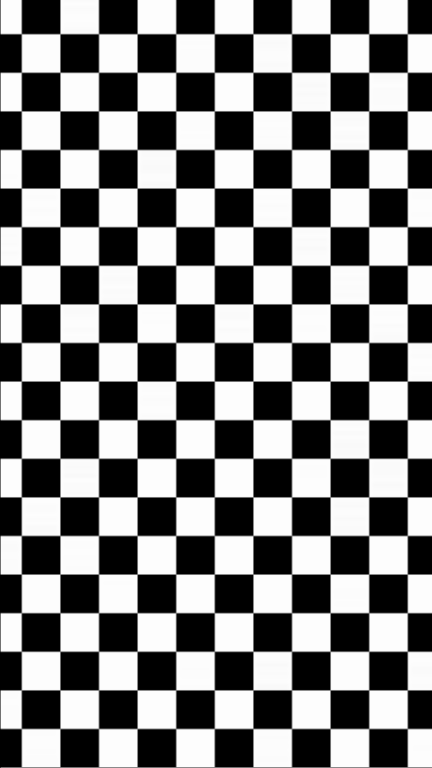
Write a Shadertoy shader that draws this pattern.

```glsl
// Lengths are fractions of the canvas height
const float CELL_SIZE = 0.05026;
const vec2 GRID_ORIGIN = vec2(0.0284, 0.0508);
const float EDGE_SOFTNESS = 0.0012;
const float BORDER_WIDTH = 0.0013;
const float BORDER_SHADE = 0.45;
const float STREAKS_PER_CELL = 9.0;
const float STREAK_STRENGTH = 0.018;
const vec3 BLACK = vec3(0.0);
const vec3 WHITE = vec3(0.993);

float hash(vec2 p) {
    return fract(sin(dot(p, vec2(127.1, 311.7))) * 43758.5453);
}

// Signed distance to the nearest grid line, positive in even cells
vec2 stripeDistance(vec2 p) {
    return 0.5 - abs(mod(p + 0.5, 2.0) - 1.0);
}

// Faint horizontal smudges, present in only some cells
float smudge(vec2 p) {
    vec2 cell = floor(p);
    vec2 local = fract(p);
    float y = local.y * STREAKS_PER_CELL;
    float row = floor(y);
    float seed = cell.x * 17.0 + cell.y * 43.0;
    float streak = mix(hash(vec2(seed, row)), hash(vec2(seed, row + 1.0)),
                       smoothstep(0.0, 1.0, fract(y)));
    float worn = smoothstep(0.55, 1.0, hash(cell));
    float inset = smoothstep(0.0, 0.15, 0.5 - abs(local.x - 0.5));
    return STREAK_STRENGTH * worn * inset * streak;
}

void mainImage(out vec4 fragColor, in vec2 fragCoord) {
    vec2 uv = fragCoord / iResolution.y;
    float pixel = 1.0 / iResolution.y;
    vec2 p = (uv - GRID_ORIGIN) / CELL_SIZE;

    // Checkerboard as the product of two softened square waves
    float halfEdge = max(EDGE_SOFTNESS, 0.5 * pixel);
    vec2 wave = clamp(stripeDistance(p) * CELL_SIZE / halfEdge, -1.0, 1.0);
    float whiteness = 0.5 - 0.5 * wave.x * wave.y;
    vec3 color = mix(BLACK, WHITE - smudge(p), whiteness);

    // Thin grey line along the left side
    float border = clamp((BORDER_WIDTH - uv.x) / pixel + 0.5, 0.0, 1.0);
    color *= mix(1.0, BORDER_SHADE, border);

    fragColor = vec4(color, 1.0);
}
```
